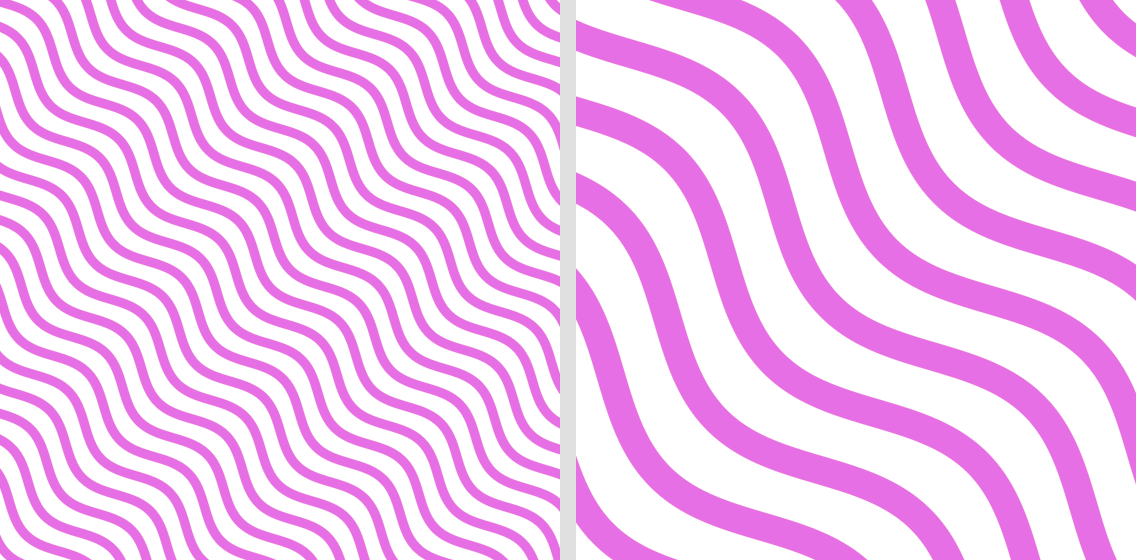
Left, the full canvas; right, a detail of the centre.
Write a three.js fragment shader that draws this pattern.

```glsl
// Diagonal wavy orchid stripes running from upper left to lower right on white.
varying vec2 vUv;

const float TAU = 6.283185;

const vec3 PAPER = vec3(1.0);
const vec3 ORCHID = vec3(0.902, 0.435, 0.898);
const vec3 FRINGE = vec3(0.008, 0.0, -0.048); // faint warm tint on soft edges

const float SPACING = 0.04776;   // between stripe centres
const float WAVELENGTH = 0.2550; // along a stripe
const float AMPLITUDE = 0.0220;
const float PHASE = 0.0064;      // start of the wave along the diagonal
const float THICKNESS = 0.0169;

// Coordinates along and across the falling diagonal, from the upper left corner.
vec2 diagonalFrame(vec2 uv) {
  vec2 p = vec2(uv.x, 1.0 - uv.y);
  return vec2(p.x + p.y, p.y - p.x) * sqrt(0.5);
}

// Distance to the nearest of a stack of sine curves, corrected for their slope.
float waveDistance(vec2 p, float spacing, float wavelength, float amplitude) {
  float k = TAU / wavelength;
  float offset = p.y + amplitude * sin(k * p.x);
  float slope = amplitude * k * cos(k * p.x);
  float nearest = abs(fract(offset / spacing + 0.5) - 0.5) * spacing;
  return nearest * inversesqrt(1.0 + slope * slope);
}

// Coverage of a line of given thickness, softened over one blur width.
float lineCoverage(float dist, float thickness, float blur) {
  return clamp(0.5 + (0.5 * thickness - dist) / blur, 0.0, 1.0);
}

void main() {
  vec2 p = diagonalFrame(vUv) - vec2(PHASE, 0.0);
  float dist = waveDistance(p, SPACING, WAVELENGTH, AMPLITUDE);
  float blur = max(fwidth(vUv.x), 0.0001) * 1.15;
  float ink = lineCoverage(dist, THICKNESS, blur);

  vec3 color = mix(PAPER, ORCHID, ink);
  color += FRINGE * 4.0 * ink * (1.0 - ink);
  gl_FragColor = vec4(color, 1.0);
}
```
